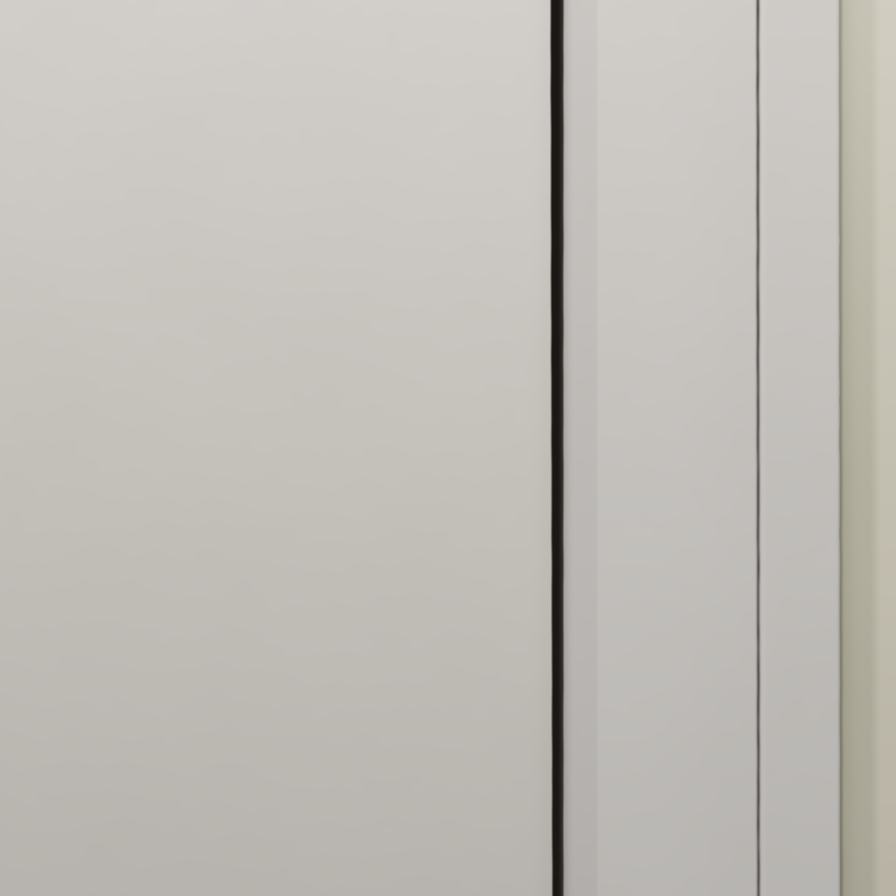
Give the GLSL for this texture, as a WebGL 2 fragment shader.

```glsl
#version 300 es
precision highp float;
// Pale painted door panel with a dark gap, a stepped frame and a beige wall edge.
uniform vec2 u_resolution;
out vec4 fragColor;

float hash(vec2 p) {
    vec3 q = fract(vec3(p.xyx) * 0.1031);
    q += dot(q, q.yzx + 33.33);
    return fract((q.x + q.y) * q.z);
}

vec2 gradientAt(vec2 cell) {
    float angle = 6.28318 * hash(cell);
    return vec2(cos(angle), sin(angle));
}

float gradientNoise(vec2 p) {
    vec2 i = floor(p), f = p - i;
    vec2 u = f * f * f * (f * (f * 6.0 - 15.0) + 10.0);
    vec2 e = vec2(1.0, 0.0);
    float a = dot(gradientAt(i), f);
    float b = dot(gradientAt(i + e.xy), f - e.xy);
    float c = dot(gradientAt(i + e.yx), f - e.yx);
    float d = dot(gradientAt(i + e.xx), f - e.xx);
    return mix(mix(a, b, u.x), mix(c, d, u.x), u.y);
}

// Smooth step from 0 to 1 centred on an edge.
float edge(float x, float at, float soft) {
    return smoothstep(at - soft, at + soft, x);
}

float band(float x, float left, float right, float soft) {
    return edge(x, left, soft) * (1.0 - edge(x, right, soft));
}

// Bell-shaped line around a centre.
float line(float x, float centre, float width) {
    float d = (x - centre) / width;
    return exp(-d * d);
}

// Vertical blend through three colours.
vec3 ramp(float y, vec3 low, vec3 mid, vec3 high) {
    return y < 0.5 ? mix(low, mid, y * 2.0) : mix(mid, high, y * 2.0 - 1.0);
}

vec3 doorColor(vec2 p) {
    float light = p.y + 0.05 * (p.x - 0.3);
    vec3 c = ramp(light, vec3(0.717, 0.704, 0.684), vec3(0.769, 0.757, 0.733),
                  vec3(0.822, 0.806, 0.791));
    return c - 0.025 * edge(p.x, 0.61, 0.025);
}

vec3 frameColor(vec2 p) {
    vec3 c = ramp(p.y, vec3(0.724, 0.714, 0.700), vec3(0.768, 0.757, 0.742),
                  vec3(0.818, 0.805, 0.790));
    return c - 0.008 * edge(p.x, 0.79, 0.06);
}

vec3 wallColor(vec2 p) {
    vec3 shade = ramp(p.y, vec3(0.660, 0.645, 0.585), vec3(0.705, 0.692, 0.628),
                      vec3(0.775, 0.765, 0.710));
    vec3 lit = ramp(p.y, vec3(0.720, 0.700, 0.645), vec3(0.765, 0.750, 0.695),
                    vec3(0.818, 0.804, 0.755));
    return mix(shade, lit, edge(p.x, 0.977, 0.007));
}

void main() {
    vec2 p = gl_FragCoord.xy / u_resolution;
    float soft = max(0.0013, 0.8 / u_resolution.x);
    float wobble = 0.0005 * gradientNoise(vec2(3.7, p.y * 24.0));

    // Door and frame, with the recessed strip beside the gap
    vec3 color = mix(doorColor(p), frameColor(p), edge(p.x, 0.625, soft));
    color -= vec3(0.028, 0.030, 0.028) * band(p.x, 0.628, 0.6665, soft);
    color -= 0.07 * line(p.x, 0.629, 0.006);

    // Dark gap, narrowing slightly towards the bottom
    float gapLeft = mix(0.6165, 0.6145, p.y) + wobble;
    float gap = band(p.x, gapLeft, 0.6288 + wobble, soft * 1.3);
    vec3 gapColor = mix(vec3(0.105, 0.090, 0.080), vec3(0.185, 0.170, 0.155),
                        edge(p.x, 0.625, 0.003));
    color = mix(color, gapColor, gap);

    // Thin seam with a faint lit lip on its right
    float seamX = mix(0.8465, 0.8457, p.y) + wobble;
    float seamInk = 0.74 + 0.15 * gradientNoise(vec2(8.3, p.y * 45.0));
    color += 0.012 * line(p.x, seamX + 0.006, 0.003);
    color = mix(color, vec3(0.23, 0.22, 0.21), seamInk * line(p.x, seamX, 0.0019));

    // Wall beyond the frame and the shadow in its corner
    float cornerX = mix(0.9375, 0.9365, p.y) + wobble;
    color = mix(color, wallColor(p), edge(p.x, cornerX, soft));
    color -= vec3(0.15, 0.145, 0.155) * line(p.x, cornerX + 0.001, 0.0025);
    color -= 0.035 * line(p.x, cornerX + 0.004, 0.011) * step(cornerX, p.x);

    // Soft mottling of the paint
    float mottle = gradientNoise(p * 7.0) + 0.5 * gradientNoise(p * vec2(31.0, 43.0));
    color += 0.0045 * mottle;
    fragColor = vec4(clamp(color, 0.0, 1.0), 1.0);
}
```
